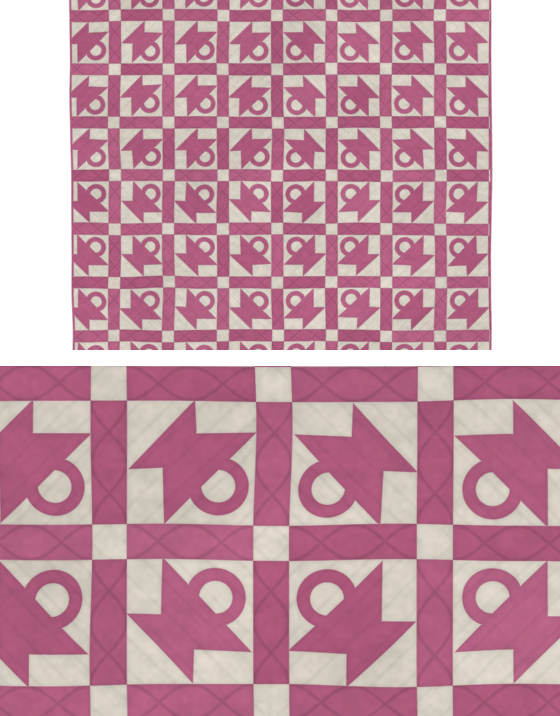
Top: the whole. Bottom: its middle third, enlarged.
Give the GLSL for this pattern, as a Shadertoy shader.

```glsl
const float FOOT = 0.27;  // size of the basket foot, in blocks
const float SASH = 0.11;  // half width of a sash, in cells

float hash(vec2 p) {
    vec3 q = fract(p.xyx * 0.1031);
    q += dot(q, q.yzx + 33.33);
    return fract((q.x + q.y) * q.z);
}

float noise(vec2 p) {
    vec2 i = floor(p), f = fract(p);
    f = f * f * (3.0 - 2.0 * f);
    return mix(mix(hash(i), hash(i + vec2(1, 0)), f.x),
               mix(hash(i + vec2(0, 1)), hash(i + vec2(1, 1)), f.x), f.y);
}

// Positive inside; the foot cuts the corner at (0,0), the handle faces (1,1)
float basket(vec2 u) {
    float diagonal = u.x + u.y;
    float bowlAndFoot = max(min(u.x, u.y) - FOOT, 2.0 * FOOT - max(u.x, u.y));
    float body = min(bowlAndFoot, 0.707 * min(diagonal - 2.0 * FOOT, 1.0 + FOOT - diagonal));
    float handle = 0.052 - abs(length(u - 0.7) - 0.185);
    return max(body, handle);
}

// Thin line of thread around d = 0
float thread(float d, float width) {
    return 1.0 - smoothstep(0.0, width, abs(d));
}

void mainImage(out vec4 fragColor, in vec2 fragCoord) {
    vec2 p = (fragCoord - 0.5 * iResolution.xy) / iResolution.y;
    float aa = 6.5 / iResolution.y;

    // Cells mirrored about the central crossing, with slightly uneven cloth
    vec2 wobble = vec2(noise(p * 9.0 + 20.0), noise(p * 9.0 + 50.0)) - 0.5;
    vec2 g = (p - vec2(-0.0075, -0.002) + 0.005 * wobble) / vec2(0.1553, 0.1525);
    vec2 cell = floor(g);
    vec2 f = fract(abs(g));
    vec2 toSeam = min(f, 1.0 - f);
    vec2 sash = SASH - toSeam;

    // Hand-cut baskets: each is shifted and turned a little
    vec2 u = (1.0 - SASH - f) / (1.0 - 2.0 * SASH);
    float turn = 0.09 * (hash(cell + 71.0) - 0.5);
    vec2 shift = 0.03 * (vec2(hash(cell + 11.0), hash(cell + 37.0)) - 0.5);
    vec2 v = u - 0.5 + shift;
    v += turn * vec2(-v.y, v.x);
    float motif = min(0.78 * basket(v + 0.5), -max(sash.x, sash.y));

    // Pink bars with cream squares where they cross
    float bars = max(min(sash.x, -sash.y), min(sash.y, -sash.x));
    float left = g.x + mix(3.77, 3.83, p.y + 0.5);
    float right = 3.95 - 0.05 * abs(p.y) - g.x;
    float edge = min(left, right);
    float pink = max(max(motif, bars), 0.035 - edge);
    float dye = smoothstep(-aa, aa, pink);

    // Every patch has its own tone
    vec2 patchId = mix(cell, floor(g + 0.5) + 40.0, step(0.0, sash));
    float tone = hash(patchId + 90.0) - 0.5;
    vec3 cream = vec3(0.845, 0.815, 0.77) + 0.035 * tone;
    vec3 rose = vec3(0.69, 0.365, 0.495) + 0.05 * tone;
    vec3 color = mix(cream, rose, dye);

    // Crossed quilting on bars, diagonal rows on blocks
    vec2 across = toSeam / SASH;
    float inBar = smoothstep(-aa, aa, bars);
    float along = sash.x > sash.y ? f.y : f.x;
    float cable = abs(cos(6.2832 * (along - 0.11) / 0.78));
    float barStitch = thread(min(across.x, across.y) - cable, 0.22);
    float rows = thread(fract((u.x + u.y) * 4.0) - 0.5, 0.16);
    color *= 1.0 - mix(0.035 * rows, 0.10 * barStitch, inBar);

    // Seam shadows, puckers and worn cloth
    color *= 1.0 - 0.07 * exp(-70.0 * abs(pink));
    float pucker = noise(p * vec2(55.0, 80.0));
    float wear = noise(p * 6.0 + 8.0);
    float weave = noise(p * 210.0);
    color *= 1.0 + 0.06 * (pucker - 0.5) + 0.05 * (wear - 0.5) + 0.05 * (weave - 0.5);

    color = mix(vec3(1.0), color, smoothstep(-aa, aa, edge));
    fragColor = vec4(color, 1.0);
}
```
